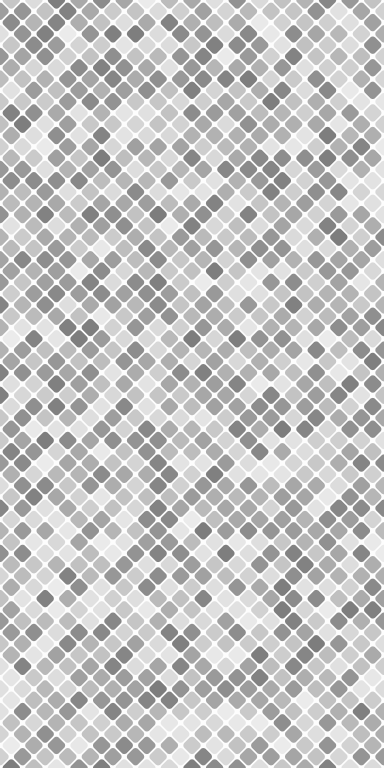
This pattern is drawn by a Shadertoy shader. Its source:

```glsl
// Diamond mosaic: rounded square tiles turned 45 degrees, in flat random greys
// over white grout. The plane is rotated into a square lattice, each cell is
// shaded by a hash of its index and cut out with a rounded-box distance.

const float DIAMONDS_ACROSS = 17.0;
const float GROUT_WIDTH = 0.105;     // fraction of a tile's lattice cell
const float CORNER_RADIUS = 0.22;
const float DARKEST = 0.49;
const float LIGHTEST = 0.925;
const vec3 GROUT_COLOR = vec3(0.992);

float hash(vec2 p) {
    return fract(sin(dot(p, vec2(127.1, 311.7))) * 43758.5453);
}

// Signed distance to a square with rounded corners
float roundedSquare(vec2 p, float halfSide, float radius) {
    vec2 q = abs(p) - halfSide + radius;
    return length(max(q, 0.0)) + min(max(q.x, q.y), 0.0) - radius;
}

// Flat grey of one tile, evenly spread between two limits
vec3 tileColor(vec2 cell, float darkest, float lightest) {
    return vec3(mix(darkest, lightest, hash(cell)));
}

void mainImage(out vec4 fragColor, in vec2 fragCoord) {
    // Square units: one unit is the width of a diamond repeat
    vec2 p = fragCoord / iResolution.x * DIAMONDS_ACROSS;

    // Rotated lattice, with tile centres at half-integer positions
    vec2 lattice = vec2(p.x + p.y, p.x - p.y);
    vec2 cell = floor(lattice);
    vec2 local = fract(lattice) - 0.5;
    float pixel = sqrt(2.0) * DIAMONDS_ACROSS / iResolution.x;

    // Tile over grout, with a one-pixel soft edge
    float d = roundedSquare(local, 0.5 * (1.0 - GROUT_WIDTH), CORNER_RADIUS);
    float coverage = clamp(0.5 - d / pixel, 0.0, 1.0);
    vec3 color = mix(GROUT_COLOR, tileColor(cell, DARKEST, LIGHTEST), coverage);

    fragColor = vec4(color, 1.0);
}
```
